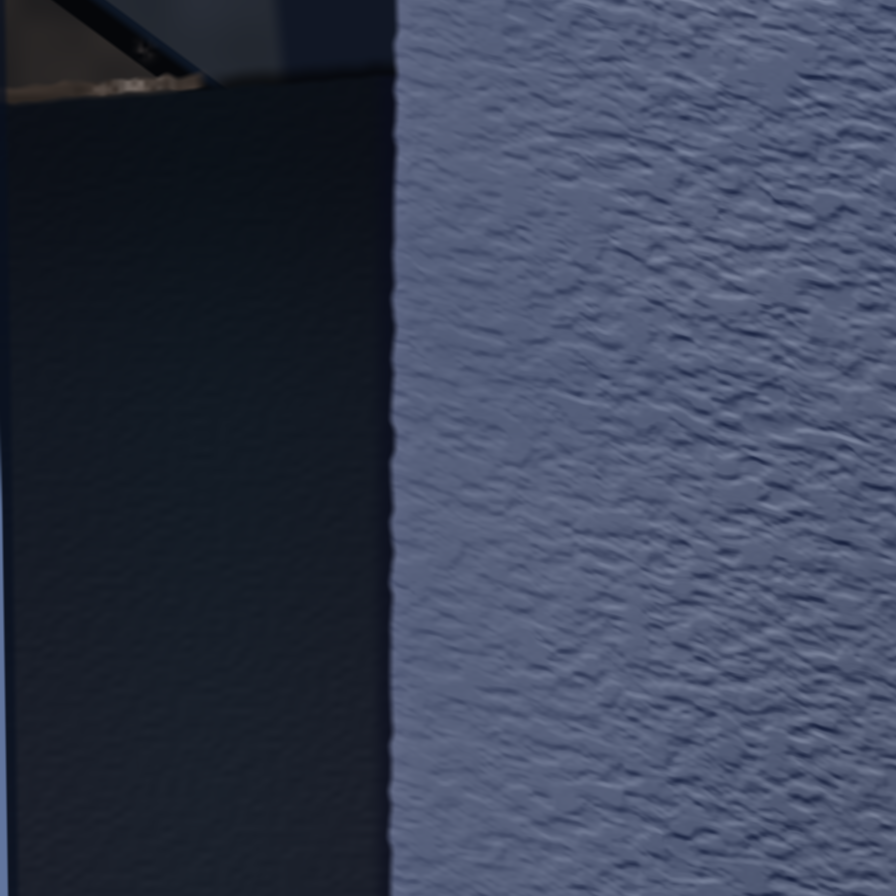
Write a three.js fragment shader that draws this texture.

```glsl
varying vec2 vUv;

float hash(vec2 p) {
  p = fract(p * vec2(0.1031, 0.1137));
  p += dot(p, p.yx + 33.33);
  return fract((p.x + p.y) * p.x * 7.31 + p.y * 13.7);
}

float noise(vec2 p) {
  vec2 cell = floor(p), f = fract(p);
  f = f * f * (3.0 - 2.0 * f);
  return mix(mix(hash(cell), hash(cell + vec2(1.0, 0.0)), f.x),
             mix(hash(cell + vec2(0.0, 1.0)), hash(cell + 1.0), f.x), f.y);
}

// Plaster height: flat grains that sink towards the right
float plaster(vec2 p) {
  p.y += 0.22 * p.x;
  p += 0.006 * vec2(noise(p * 27.0), noise(p * 31.0 + 40.0));
  float height = 0.0, weight = 0.55;
  vec2 freq = vec2(38.0, 85.0);
  for (int i = 0; i < 3; i++) {
    height += weight * noise(p * freq + float(i) * 17.0);
    freq *= 1.75;
    weight *= 0.5;
  }
  return smoothstep(0.2, 0.68, height);
}

vec3 wallColor(vec2 p) {
  vec3 col = mix(vec3(0.325, 0.365, 0.475), vec3(0.355, 0.39, 0.495), noise(p * vec2(5.0, 7.0)));
  col *= 1.0 - 0.07 * smoothstep(0.6, 1.0, p.x) * (1.0 - p.y);
  float relief = plaster(p) - plaster(p + vec2(-0.002, 0.0055));
  float strength = mix(0.07, 0.2, smoothstep(0.44, 0.85, p.x));
  relief = relief < 0.0 ? relief * 1.15 : relief * 0.75;
  col += relief * strength * vec3(1.0, 1.0, 0.95);
  return col + 0.012 * (noise(p * vec2(130.0, 240.0)) - 0.5);
}

vec3 panelColor(vec2 p) {
  vec3 col = mix(vec3(0.108, 0.124, 0.168), vec3(0.075, 0.098, 0.138), smoothstep(0.05, 0.6, p.y));
  col = mix(col, vec3(0.045, 0.06, 0.09), smoothstep(0.5, 0.88, p.y));
  float grain = noise(p * vec2(90.0, 130.0)) - noise(p * vec2(90.0, 130.0) + vec2(0.3, -0.6));
  col += 0.018 * grain * (1.0 - 0.7 * p.y);
  col += vec3(-0.003, 0.006, 0.005) * exp(-60.0 * (p.x - 0.23) * (p.x - 0.23));
  return mix(col, vec3(0.035, 0.045, 0.11), 0.6 * smoothstep(0.41, 0.435, p.x));
}

// Recess above the panel, with a slanted beam and a worn ledge
vec3 recessColor(vec2 p, float ledgeHeight) {
  float slant = p.x - 0.088 - 1.36 * (1.0 - p.y);
  vec3 brown = mix(vec3(0.12, 0.115, 0.12), vec3(0.18, 0.165, 0.16), noise(p * 24.0));
  vec3 slate = mix(vec3(0.13, 0.15, 0.18), vec3(0.16, 0.18, 0.22), noise(p * 18.0));
  vec3 col = mix(brown, slate, smoothstep(-0.02, 0.02, slant));
  col = mix(col, vec3(0.065, 0.09, 0.145), smoothstep(0.3, 0.325, p.x + 0.1 * (p.y - 0.95)));
  float beam = 1.0 - smoothstep(0.026, 0.034, abs(slant));
  vec3 beamColor = mix(vec3(0.018, 0.023, 0.035), vec3(0.05, 0.085, 0.14), smoothstep(0.005, 0.025, slant));
  col = mix(col, beamColor, beam);
  col += vec3(0.19, 0.17, 0.16) * noise(p * 160.0) * exp(-9000.0 * dot(p - vec2(0.161, 0.943), p - vec2(0.161, 0.943)));
  col *= 1.0 - 0.65 * smoothstep(0.22, 0.26, p.x) * (1.0 - smoothstep(0.0, 0.025, ledgeHeight));

  float rough = 0.006 * (noise(p * vec2(70.0, 50.0)) - 0.5);
  float ledge = smoothstep(-0.002, 0.005, ledgeHeight + rough)
              * (1.0 - smoothstep(0.014, 0.023, ledgeHeight + rough))
              * (1.0 - smoothstep(0.215, 0.235, p.x));
  vec3 ledgeColor = mix(vec3(0.17, 0.145, 0.13), vec3(0.29, 0.245, 0.22), noise(p * vec2(45.0, 90.0)));
  ledgeColor += 0.22 * noise(p * 140.0) * exp(-600.0 * (p.x - 0.15) * (p.x - 0.15));
  return mix(col, ledgeColor, ledge);
}

void main() {
  vec2 p = vUv;

  // Dark panel under the recess
  float ledgeHeight = p.y - 0.883 - 0.075 * p.x + 0.003 * (noise(p * 55.0) - 0.5);
  vec3 col = mix(panelColor(p), recessColor(p, ledgeHeight), smoothstep(-0.005, 0.005, ledgeHeight));

  // Thin strip of light along the left side
  float stripEdge = 0.009 - 0.015 * p.y;
  col = mix(col, vec3(0.03, 0.06, 0.12), 0.7 * (1.0 - smoothstep(0.003, 0.012, abs(p.x - stripEdge - 0.004))));
  float strip = (1.0 - smoothstep(-0.002, 0.002, p.x - stripEdge)) * (1.0 - smoothstep(0.42, 0.54, p.y));
  col = mix(col, vec3(0.38, 0.46, 0.62), strip);

  // Plaster wall with an uneven corner
  float corner = p.x - 0.434 - 0.006 * p.y - 0.005 * (noise(vec2(3.0, p.y * 60.0)) - 0.5);
  vec3 wall = wallColor(p) + vec3(0.035, 0.03, 0.04) * exp(-80.0 * max(corner, 0.0));
  col = mix(col, wall, smoothstep(-0.004, 0.007, corner));

  gl_FragColor = vec4(clamp(col, 0.0, 1.0), 1.0);
}
```
